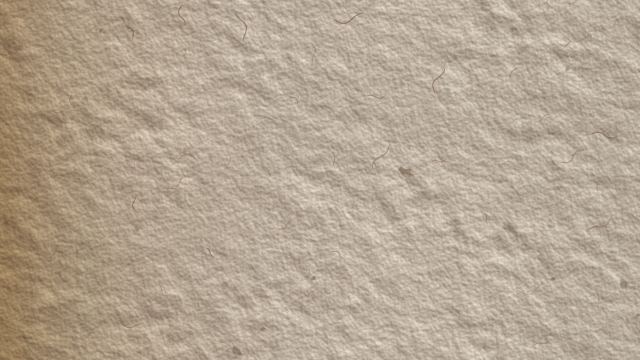
A WebGL 2 fragment shader for this texture:

```glsl
#version 300 es
precision highp float;
// Handmade paper under raking light: layered gradient noise forms a height field,
// its slope towards the light gives the dents, and a warm shade falls off from the left.
// Curled fibres and small flecks are scattered over jittered grid cells.

uniform vec2 u_resolution;
out vec4 fragColor;

const vec3 PAPER = vec3(0.738, 0.688, 0.629);
const vec3 WARM_EDGE = vec3(0.585, 0.480, 0.345);
const vec3 SHADE_TINT = vec3(1.0, 1.14, 1.24);
const vec3 FIBRE = vec3(0.48, 0.33, 0.23);
const vec3 FLECK = vec3(0.43, 0.35, 0.25);
const vec2 LIGHT = vec2(0.45, 0.89);

vec2 hash2(vec2 p) {
    vec3 q = fract(vec3(p.xyx) * vec3(0.1031, 0.1030, 0.0973));
    q += dot(q, q.yzx + 33.33);
    return fract((q.xx + q.yz) * q.zy);
}

mat2 rotation(float a) {
    float c = cos(a), s = sin(a);
    return mat2(c, s, -s, c);
}

float cornerSlope(vec2 cell, vec2 offset) {
    float a = 6.2832 * hash2(cell + 71.0).x;
    return dot(vec2(cos(a), sin(a)), offset);
}

float gradientNoise(vec2 p) {
    vec2 i = floor(p), f = fract(p);
    vec2 u = f * f * f * (f * (f * 6.0 - 15.0) + 10.0);
    vec2 e = vec2(0.0, 1.0);
    float low = mix(cornerSlope(i, f), cornerSlope(i + e.yx, f - e.yx), u.x);
    float high = mix(cornerSlope(i + e, f - e), cornerSlope(i + e.yy, f - e.yy), u.x);
    return mix(low, high, u.y);
}

// Light caught by one noise layer: height here minus height a step towards the light
float relief(vec2 p, float frequency, float stretch, float angle) {
    mat2 turn = rotation(angle);
    vec2 scale = frequency * vec2(1.0 / stretch, 1.0);
    vec2 here = turn * p * scale;
    vec2 ahead = turn * (p + LIGHT * 0.42 / frequency) * scale;
    return gradientNoise(here + frequency) - gradientNoise(ahead + frequency);
}

// Coverage of curled hairs, one possible hair per cell
float fibres(vec2 p, float cellSize, float density, float width, float pixel) {
    vec2 home = floor(p / cellSize);
    float cover = 0.0;
    for (int y = -1; y <= 1; y++) {
        for (int x = -1; x <= 1; x++) {
            vec2 cell = home + vec2(x, y);
            vec2 place = hash2(cell + 17.0), form = hash2(cell + 143.0), rank = hash2(cell + 311.0);
            vec2 q = rotation(6.2832 * form.x) * (p - (cell + place) * cellSize);
            float reach = cellSize * mix(0.10, 0.32, form.y);
            float s = q.x / reach;
            float bend = reach * (0.5 * (rank.y - 0.5) * s * s + 0.16 * sin(3.5 * s + 6.0 * place.x));
            float slope = (rank.y - 0.5) * s + 0.56 * cos(3.5 * s + 6.0 * place.x);
            float d = abs(q.y - bend) / sqrt(1.0 + slope * slope);
            float line = 1.0 - smoothstep(width - 0.5 * pixel, width + 0.7 * pixel, d);
            float ends = 1.0 - smoothstep(0.75, 1.0, abs(s));
            cover = max(cover, line * ends * step(rank.x, density) * mix(0.25, 0.9, place.y));
        }
    }
    return cover;
}

// Coverage of ragged oval flecks
float flecks(vec2 p, float cellSize, float density, float pixel) {
    vec2 home = floor(p / cellSize);
    float ragged = gradientNoise(p * 75.0);
    float cover = 0.0;
    for (int y = -1; y <= 1; y++) {
        for (int x = -1; x <= 1; x++) {
            vec2 cell = home + vec2(x, y);
            vec2 place = hash2(cell + 509.0), form = hash2(cell + 727.0), rank = hash2(cell + 911.0);
            vec2 q = rotation(6.2832 * form.x) * (p - (cell + place) * cellSize);
            float radius = mix(0.004, 0.013, form.y * form.y);
            float d = length(q * vec2(0.75, 1.35)) - radius * (1.0 + 1.1 * ragged);
            float spot = 1.0 - smoothstep(-1.5 * pixel, 1.5 * pixel, d);
            cover = max(cover, spot * step(rank.x, density) * mix(0.25, 0.8, rank.y));
        }
    }
    return cover;
}

void main() {
    vec2 p = gl_FragCoord.xy / u_resolution.y;
    vec2 uv = gl_FragCoord.xy / u_resolution;
    float pixel = 1.0 / u_resolution.y;

    // Dents, from broad swells down to pulp grain
    vec2 warped = p + 0.014 * vec2(gradientNoise(p * 11.0), gradientNoise(p * 11.0 + 40.0));
    float patchy = 1.0 + 1.1 * gradientNoise(p * 4.0 + 8.0);
    float shade = 0.025 * relief(warped, 6.0, 1.2, 0.5);
    shade += patchy * 0.095 * relief(warped, 15.0, 1.3, 0.45);
    shade += patchy * 0.105 * relief(warped, 29.0, 1.2, 0.3);
    shade += 0.105 * relief(warped, 57.0, 1.0, 0.6);
    shade += 0.125 * relief(p, 97.0, 1.0, 0.9);
    shade += 0.085 * relief(p, 139.0, 1.0, 0.2);

    // Warm fall-off on the left, gentle dimming at the far right
    float warmth = exp(-(uv.x + 0.05 * (uv.y - 0.5)) / 0.165);
    warmth += 0.08 * gradientNoise(p * 3.0 + 20.0) * (1.0 - uv.x);
    vec3 colour = mix(PAPER, WARM_EDGE, clamp(warmth, 0.0, 1.0));
    colour *= 1.0 - 0.04 * smoothstep(0.7, 1.0, uv.x) + 0.03 * gradientNoise(p * 2.2);
    colour *= 1.0 + 1.25 * shade * SHADE_TINT;

    // Embedded plant matter
    float hair = fibres(p, 0.16, 0.36, 0.0013, pixel);
    hair = max(hair, 0.6 * fibres(p + 5.3, 0.10, 0.25, 0.0011, pixel));
    colour = mix(colour, FIBRE, 0.7 * hair);
    colour = mix(colour, FLECK, 0.75 * flecks(p, 0.14, 0.36, pixel));

    fragColor = vec4(clamp(colour, 0.0, 1.0), 1.0);
}
```
